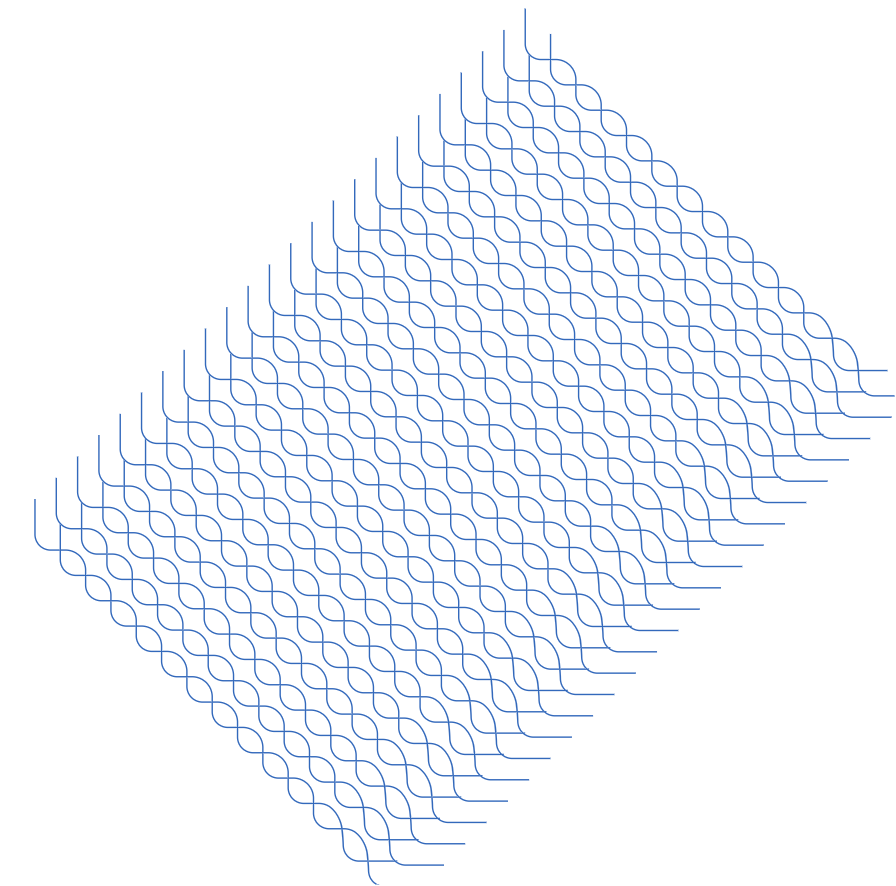
This pattern is drawn by a Shadertoy shader. Its source:

```glsl
#define CHAINS 24.0
#define LAST_BEND 12.0
#define ASPECT 0.98828
#define FIRST_CORNER vec2(0.5862, 0.0664)
#define CHAIN_STEP 0.02379
#define HALF_STEP 0.02826
#define RADII vec2(0.0175, 0.0225)
#define TAILS vec2(0.056, 0.0594)
#define END_SLANT vec2(0.005, 0.0078)
#define LINE_WIDTH 0.00157
#define MARGIN 0.0025
#define INK vec3(0.20, 0.41, 0.735)

// Distance to the rounded outline of the quadrant w > 0
float bendDistance(vec2 w, float radius) {
    vec2 e = radius - w;
    return abs(length(max(e, 0.0)) + min(max(e.x, e.y), 0.0) - radius);
}

// One staircase strand: down, right, down, right, with its first corner at 0
float strandDistance(vec2 q) {
    float bendStep = 2.0 * HALF_STEP;
    float along = (q.x + q.y) / bendStep;
    // The last steps lean and stretch
    q -= END_SLANT * smoothstep(LAST_BEND - 1.2, LAST_BEND, along);
    along = (q.x + q.y) / bendStep;

    float bend = clamp(floor(along + 0.5), 0.0, LAST_BEND);
    float odd = mod(bend, 2.0);
    vec2 r = q - HALF_STEP * (bend + vec2(odd, -odd));
    vec2 w = (1.0 - 2.0 * odd) * vec2(r.x, -r.y);
    float d = bendDistance(w, mix(RADII.x, RADII.y, odd));

    // Cut the straight tails
    float beforeStart = -TAILS.x - q.y;
    float afterEnd = q.x - LAST_BEND * HALF_STEP - TAILS.y;
    return max(d, max(beforeStart, afterEnd));
}

// Nearest of the twisted pairs of strands
float latticeDistance(vec2 p) {
    vec2 q = p - FIRST_CORNER;
    float nearest = floor((HALF_STEP - q.x + q.y) / (2.0 * CHAIN_STEP) + 0.5);
    float d = 1.0;
    for (float i = -1.0; i <= 1.0; i++) {
        float chain = clamp(nearest + i, 0.0, CHAINS - 1.0);
        vec2 local = q - chain * CHAIN_STEP * vec2(-1.0, 1.0);
        d = min(d, strandDistance(local));
        d = min(d, strandDistance(local - HALF_STEP));
    }
    return d;
}

// Share of a pixel covered by a line at distance d
float lineCoverage(float d, float pixel) {
    float h = 0.5 * LINE_WIDTH;
    float overlap = min(d + 0.5 * pixel, h) - max(d - 0.5 * pixel, -h);
    return clamp(overlap / pixel, 0.0, 1.0);
}

void mainImage(out vec4 fragColor, in vec2 fragCoord) {
    // Canvas width is 1, y runs down from the top
    vec2 size = vec2(1.0, ASPECT);
    vec2 uv = fragCoord / iResolution.xy;
    vec2 p = vec2(uv.x, 1.0 - uv.y) * size;

    // Blank rim keeps the tile edges continuous
    vec2 rim = max(MARGIN - p, p - size + MARGIN);
    float d = max(latticeDistance(p), max(rim.x, rim.y));

    float ink = lineCoverage(d, 1.0 / iResolution.x);
    fragColor = vec4(mix(vec3(1.0), INK, ink), 1.0);
}
```
